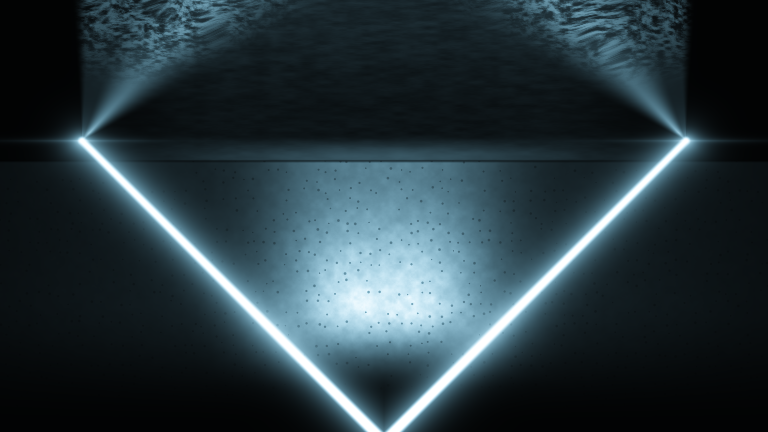
Reproduce this background procedurally as a WebGL 2 fragment shader.

```glsl
#version 300 es
precision highp float;
// Neon V of light in a dark concrete room, with a lit wall and rough reflections above.
uniform vec2 u_resolution;
out vec4 outColor;

// Layout in canvas heights, mirrored about the vertical centre line
const vec2 TIP = vec2(0.699, 0.674);
const vec2 APEX = vec2(0.0, -0.022);
const float SEAM_Y = 0.627;
const float LEDGE_Y = 0.655;
const float TUBE_LOW = 0.0135;
const float TUBE_HIGH = 0.0085;
// Light
const vec3 TINT = vec3(0.56, 0.87, 1.0);
const float TUBE_GLOW = 0.78;
const float GLOW_REACH = 0.036;
const float WALL_PEAK = 0.76;
const float WALL_WIDTH = 0.27;
const float BEAM_POWER = 0.62;
// Texture
const float SPECK_CELLS = 42.0;
const float GRAIN = 0.16;

float hash(vec2 p) {
    return fract(sin(dot(p, vec2(127.1, 311.7))) * 43758.5453);
}

float noise(vec2 p) {
    vec2 i = floor(p), f = fract(p);
    f = f * f * (3.0 - 2.0 * f);
    return mix(mix(hash(i), hash(i + vec2(1, 0)), f.x),
               mix(hash(i + vec2(0, 1)), hash(i + vec2(1, 1)), f.x), f.y);
}

float fbm(vec2 p) {
    float sum = 0.0, amp = 0.5;
    for (int i = 0; i < 4; i++) {
        sum += amp * noise(p);
        p = p * 2.03 + 17.3;
        amp *= 0.5;
    }
    return sum;
}

float segmentDistance(vec2 p, vec2 a, vec2 b) {
    vec2 ab = b - a;
    return length(p - a - ab * clamp(dot(p - a, ab) / dot(ab, ab), 0.0, 1.0));
}

float screenBlend(float a, float b) {
    return 1.0 - (1.0 - a) * (1.0 - b);
}

// Small dark pits, one per jittered grid cell
float specks(vec2 p) {
    vec2 cell = floor(p * SPECK_CELLS);
    vec2 centre = 0.2 + 0.6 * vec2(hash(cell), hash(cell + 31.7));
    float radius = 0.05 + 0.09 * hash(cell + 73.1);
    float d = length(fract(p * SPECK_CELLS) - centre);
    return (1.0 - smoothstep(radius * 0.4, radius + 0.06, d)) * step(0.45, hash(cell + 11.9));
}

// Lower wall: pool of light, dim surroundings, plaster grain
float wallLight(vec2 p, vec2 q) {
    float rise = smoothstep(0.09, 0.28, q.y);
    float fall = mix(WALL_PEAK, 0.37, smoothstep(0.28, 0.62, q.y));
    float pool = rise * fall * exp(-pow(q.x / WALL_WIDTH, 3.0));
    float ambient = 0.16 * exp(-1.4 * q.x * q.x) * smoothstep(0.02, 0.32, q.y);
    float grain = 1.0 + GRAIN * (fbm(p * 55.0) - 0.47) + 0.05 * (fbm(p * 9.0) - 0.47);
    return (pool + ambient) * grain * (1.0 - 0.28 * specks(p)) + 0.015;
}

// Upper surface: soft sheen, ledge, fan of light from each tip
float upperLight(vec2 p, vec2 q) {
    float streaks = fbm(p * vec2(28.0, 110.0));
    float rough = fbm(p * vec2(60.0, 130.0) + 4.0 * noise(p * 14.0));
    float inner = 1.0 - smoothstep(0.35, 0.75, q.x);
    float sheen = (0.075 + 0.08 * smoothstep(0.72, 1.0, q.y)) * inner * (0.65 + 0.75 * streaks);
    float ledge = 0.29 * exp(-pow(q.x / 0.42, 2.0))
                * (1.0 - smoothstep(SEAM_Y + 0.008, LEDGE_Y + 0.035, q.y));

    vec2 v = vec2(TIP.x - q.x, q.y - TIP.y);
    float r = length(v);
    float angle = atan(v.x, max(v.y, 0.0001));
    float far = smoothstep(0.08, 0.32, r);
    float fan = smoothstep(-0.07, 0.08, angle) * (1.0 - smoothstep(0.72, 1.1, angle));
    fan *= mix(mix(0.22, 0.62, far), 1.0, smoothstep(0.3, 0.78, angle));
    float texture_ = mix(1.0, smoothstep(0.2, 0.72, rough) * 1.9, 0.8 * smoothstep(0.78, 0.97, q.y));
    float beam = BEAM_POWER * fan * (0.52 + 0.7 * exp(-r / 0.13)) * texture_
               * smoothstep(0.0, 0.02, v.y);
    return screenBlend(sheen + ledge + 0.012, min(beam, 0.95));
}

void main() {
    vec2 p = gl_FragCoord.xy / u_resolution.y;
    p.x -= 0.5 * u_resolution.x / u_resolution.y;
    vec2 q = vec2(abs(p.x), p.y);
    float px = 1.0 / u_resolution.y;

    // Surfaces and the seam between them
    float above = smoothstep(SEAM_Y - px, SEAM_Y + px, q.y);
    float light = mix(wallLight(p, q), upperLight(p, q), above);
    light *= 1.0 - 0.4 * (1.0 - smoothstep(0.001, 0.001 + 1.5 * px, abs(q.y - SEAM_Y)));

    // Tube halo and the flare at its tip
    float d = segmentDistance(q, TIP, APEX);
    float halo = TUBE_GLOW * exp(-pow(d / GLOW_REACH, 1.15));
    halo *= 1.0 - 0.6 * smoothstep(TIP.y - 0.02, TIP.y + 0.04, q.y);
    vec2 t = abs(q - TIP);
    float flare = 0.4 * exp(-t.y / 0.005 - t.x / 0.1) + 0.6 * exp(-length(t) / 0.014);
    light = screenBlend(light, screenBlend(halo, min(flare, 0.95)));

    // White core
    float width = mix(TUBE_LOW, TUBE_HIGH, clamp(q.y / TIP.y, 0.0, 1.0));
    float core = 1.0 - smoothstep(width - 0.004 - px, width + 0.002 + px, d);
    light = clamp(mix(light, 1.0, core), 0.0, 1.0);

    outColor = vec4(mix(light * TINT, vec3(1.0), pow(light, 5.0)), 1.0);
}
```
